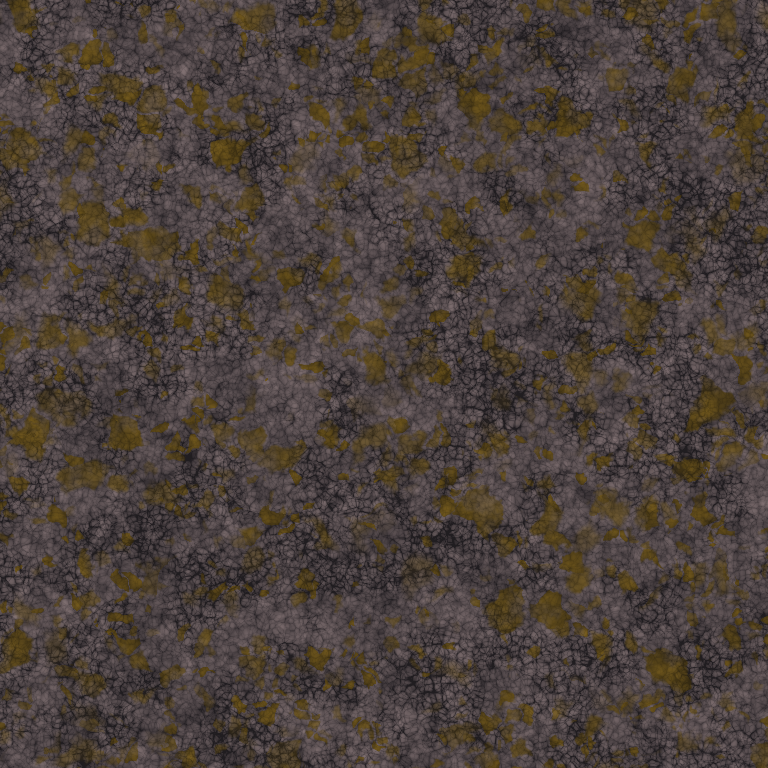
Write a Shadertoy shader that draws this texture.

```glsl
// Weathered grey-violet rock of fine cracked grains with scattered ochre mineral patches.
#define GRAIN_SCALE 60.0
#define OCHRE_SCALE 22.0
#define OCHRE_DENSITY 0.2
#define CRACK_DEPTH 0.33
#define BASE_TONE 0.76
#define MOTTLE 0.46
#define ROCK_DARK vec3(0.125, 0.112, 0.126)
#define ROCK_LIGHT vec3(0.430, 0.377, 0.383)
#define OCHRE_DARK vec3(0.190, 0.150, 0.060)
#define OCHRE_LIGHT vec3(0.510, 0.390, 0.090)

vec2 hash2(vec2 p) {
    vec3 q = fract(p.xyx * vec3(0.1031, 0.1030, 0.0973));
    q += dot(q, q.yzx + 33.33);
    return fract((q.xx + q.yz) * q.zy);
}

float noise(vec2 p) {
    vec2 i = floor(p), f = fract(p);
    f = f * f * (3.0 - 2.0 * f);
    float low = mix(hash2(i).x, hash2(i + vec2(1, 0)).x, f.x);
    float high = mix(hash2(i + vec2(0, 1)).x, hash2(i + vec2(1, 1)).x, f.x);
    return mix(low, high, f.y);
}

float fbm(vec2 p) {
    float sum = 0.0, amp = 0.533;
    for (int i = 0; i < 4; i++) {
        sum += amp * noise(p);
        p = mat2(1.6, 1.2, -1.2, 1.6) * p + 17.3;
        amp *= 0.5;
    }
    return sum;
}

// Cellular pattern: x = gap between the two nearest seeds, y = nearest distance, zw = random pair
vec4 cells(vec2 p) {
    vec2 base = floor(p), owner = base;
    float nearest = 9.0, second = 9.0;
    for (int y = -1; y <= 1; y++)
    for (int x = -1; x <= 1; x++) {
        vec2 cell = base + vec2(x, y);
        float d = length(cell + hash2(cell) - p);
        if (d < nearest) {
            second = nearest;
            nearest = d;
            owner = cell;
        } else second = min(second, d);
    }
    return vec4(second - nearest, nearest, hash2(owner + 71.7));
}

// Brightness of the rock: mottling, domed grains of three sizes, dark cracks
float rockTone(vec2 p) {
    float tone = BASE_TONE + MOTTLE * (fbm(p * 17.0 + 4.0) - 0.5);
    tone += 0.45 * (fbm(p * 46.0 + 60.0) - 0.5);
    float cracked = 0.42 + 0.65 * smoothstep(0.34, 0.68, fbm(p * 20.0 + 31.0));
    vec2 warp = vec2(noise(p * 70.0), noise(p * 70.0 + 40.0)) * 0.005;
    float scale = GRAIN_SCALE, weight = 0.8;
    for (int i = 0; i < 3; i++) {
        vec4 grain = cells((p + warp) * scale + 13.0 * float(i));
        float crack = 1.0 - smoothstep(0.0, 0.3, grain.x);
        float dome = 0.42 - grain.y;
        tone += weight * (0.2 * (grain.z - 0.5) + 0.22 * dome - CRACK_DEPTH * cracked * crack);
        scale *= 1.65;
        weight *= i == 0 ? 1.15 : 0.75;
    }
    // Thin wandering veins
    float vein = 1.0 - smoothstep(0.0, 0.035, abs(fbm(p * 18.0 + 90.0) - 0.5));
    return tone - 0.15 * vein * cracked;
}

// Opacity of the ochre patches (x) and their relief (y): large and faint to small and crisp
vec2 ochrePatches(vec2 p) {
    vec2 warp = vec2(fbm(p * 36.0 + 7.0), fbm(p * 36.0 + 55.0)) - 0.5;
    float cluster = 0.65 + 0.7 * smoothstep(0.3, 0.7, fbm(p * 12.0 + 20.0));
    float wear = smoothstep(0.2, 0.62, fbm(p * 40.0 + 80.0));
    float cover = 0.0, relief = 0.0, scale = OCHRE_SCALE;
    for (int i = 0; i < 3; i++) {
        vec4 stone = cells((p + warp * 0.035) * scale + 29.0 * float(i));
        float chosen = step(stone.z, OCHRE_DENSITY * cluster);
        float softness = mix(0.12, 0.65, stone.w);
        float body = smoothstep(0.06, 0.06 + softness, stone.x);
        float strength = mix(0.95, 0.3, stone.w) + 0.06 * float(i);
        float layer = chosen * body * strength;
        if (layer > cover) {
            cover = layer;
            relief = 0.6 - stone.y;
        }
        scale *= 1.75;
    }
    return vec2(min(cover * mix(0.5, 1.0, wear), 0.9), relief);
}

void mainImage(out vec4 fragColor, in vec2 fragCoord) {
    vec2 p = fragCoord / iResolution.y;
    float tone = clamp(rockTone(p), 0.0, 1.25);
    vec2 ochrePatch = ochrePatches(p);
    float cover = ochrePatch.x;
    vec3 rock = mix(ROCK_DARK, ROCK_LIGHT, tone);
    float glow = 0.45 * tone + 0.2 * cover + 0.5 * (ochrePatch.y - 0.2);
    vec3 ochre = mix(OCHRE_DARK, OCHRE_LIGHT, clamp(glow, 0.0, 1.0));
    fragColor = vec4(mix(rock, ochre, cover), 1.0);
}
```
